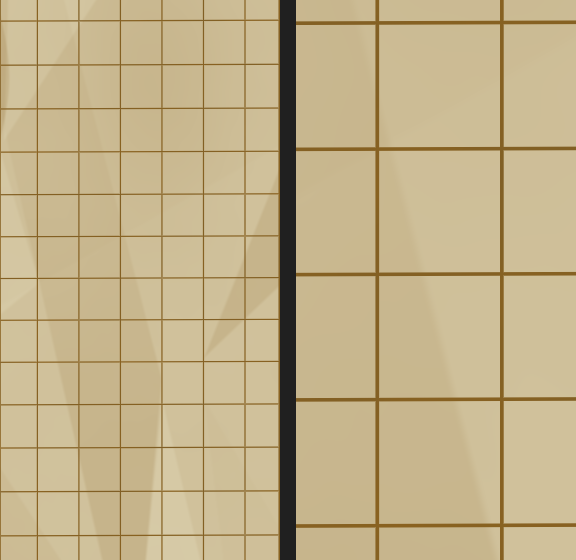
Left: the whole. Right: its middle third, enlarged.
Reproduce this pattern procedurally as a Shadertoy shader.

```glsl
#define PAPER vec3(0.810, 0.750, 0.600)
#define INK vec3(0.525, 0.380, 0.135)
#define TONE_TINT vec3(0.60, 0.80, 1.00)
#define COLUMN_PITCH 0.1483
#define COLUMN_START 0.1335
#define ROW_PITCH 0.1532
#define ROW_START 0.0763
#define ROW_DRIFT 0.0544
#define LINE_HALF 0.0022
#define LINE_TILT 0.0033
#define FOLD_BLUR 0.007

const float PI = 3.14159;

// Soft half plane to the left of the direction a -> b
float leftOf(vec2 p, vec2 a, vec2 b) {
    vec2 d = normalize(b - a), q = p - a;
    return smoothstep(-FOLD_BLUR, FOLD_BLUR, d.x * q.y - d.y * q.x);
}

// Soft triangle, corners counter-clockwise
float facet(vec2 p, vec2 a, vec2 b, vec2 c) {
    return leftOf(p, a, b) * leftOf(p, b, c) * leftOf(p, c, a);
}

// Gentle layered-sine mottling, about -1 to 1
float mottle(vec2 p) {
    float sum = 0.0, gain = 0.5;
    for (int i = 0; i < 4; i++) {
        sum += gain * sin(p.x + 1.3 * sin(p.y)) * cos(p.y - 0.7 * p.x);
        p = mat2(1.6, 1.2, -1.2, 1.6) * p + 2.1;
        gain *= 0.5;
    }
    return sum;
}

// Signed brightness of the folded sheet
float foldTone(vec2 p) {
    float tone = 0.006 * mottle(p * 5.0);

    // Long shaded fold down the middle
    float band = leftOf(p, vec2(0.03, 1.48), vec2(0.365, 0.0))
               * leftOf(p, vec2(0.578, 0.646), vec2(0.43, 1.22))
               * leftOf(p, vec2(0.52, 0.0), vec2(0.578, 0.646));
    tone -= band * mix(0.065, 0.025, smoothstep(0.3, 1.5, p.y));

    // Shaded facets
    tone -= 0.065 * facet(p, vec2(0.73, 0.724), vec2(1.02, 1.0), vec2(1.02, 1.45));
    tone -= 0.030 * facet(p, vec2(-0.02, 0.36), vec2(-0.02, -0.02), vec2(0.23, -0.02));
    tone -= 0.012 * facet(p, vec2(0.73, 0.57), vec2(0.80, -0.02), vec2(1.08, -0.02));

    // Lit facets
    tone += 0.045 * facet(p, vec2(0.015, 1.50), vec2(0.376, 2.05), vec2(0.03, 2.05));
    tone += 0.040 * facet(p, vec2(0.58, 0.57), vec2(0.52, -0.02), vec2(0.72, -0.02));
    tone += 0.035 * facet(p, vec2(-0.02, 1.53), vec2(-0.02, 0.86), vec2(0.14, 0.99));
    tone += 0.010 * leftOf(p, vec2(1.0, 1.48), vec2(0.0, 0.91));

    // Broad shadow at the top and curled left crease
    vec2 q = (p - vec2(0.55, 1.75)) / vec2(0.28, 0.55);
    tone -= 0.045 * exp(-dot(q, q));
    float curl = 0.033 * sin(PI * clamp((p.y - 1.5) / 0.45, 0.0, 1.0));
    tone -= 0.070 * smoothstep(0.006, -0.006, p.x - curl) * smoothstep(1.48, 1.54, p.y);
    return tone;
}

// Distance to the nearest whole number
float toInteger(float x) {
    return abs(fract(x + 0.5) - 0.5);
}

float stroke(float dist, float halfWidth, float pixel) {
    return clamp((halfWidth - dist) / pixel + 0.5, 0.0, 1.0);
}

void mainImage(out vec4 fragColor, in vec2 fragCoord) {
    float pixel = 1.0 / iResolution.x;
    vec2 p = fragCoord * pixel;
    float height = iResolution.y * pixel;

    // Grid: even columns, slightly tilted rows with slowly varying pitch
    float column = (p.x - COLUMN_START) / COLUMN_PITCH;
    float depth = height - p.y + LINE_TILT * (p.x - 0.3);
    float row = (depth - ROW_START) / ROW_PITCH;
    row -= ROW_DRIFT * sin(row * PI / 6.0) - 0.012;
    float inside = step(0.03, p.x) * step(p.x, 0.97);
    float lines = inside * stroke(toInteger(column) * COLUMN_PITCH, LINE_HALF, pixel);
    lines = max(lines, stroke(toInteger(row) * ROW_PITCH, LINE_HALF, pixel));

    // Side borders, heavier on the right
    lines = max(lines, stroke(p.x, 0.0028, pixel));
    lines = max(lines, stroke(1.0 - p.x, 0.0055, pixel));

    vec3 paper = PAPER + foldTone(p) * TONE_TINT;
    vec3 ink = INK + 0.03 * mottle(p * 9.0) * vec3(1.0, 0.3, -0.5);
    fragColor = vec4(mix(paper, ink, lines), 1.0);
}
```
